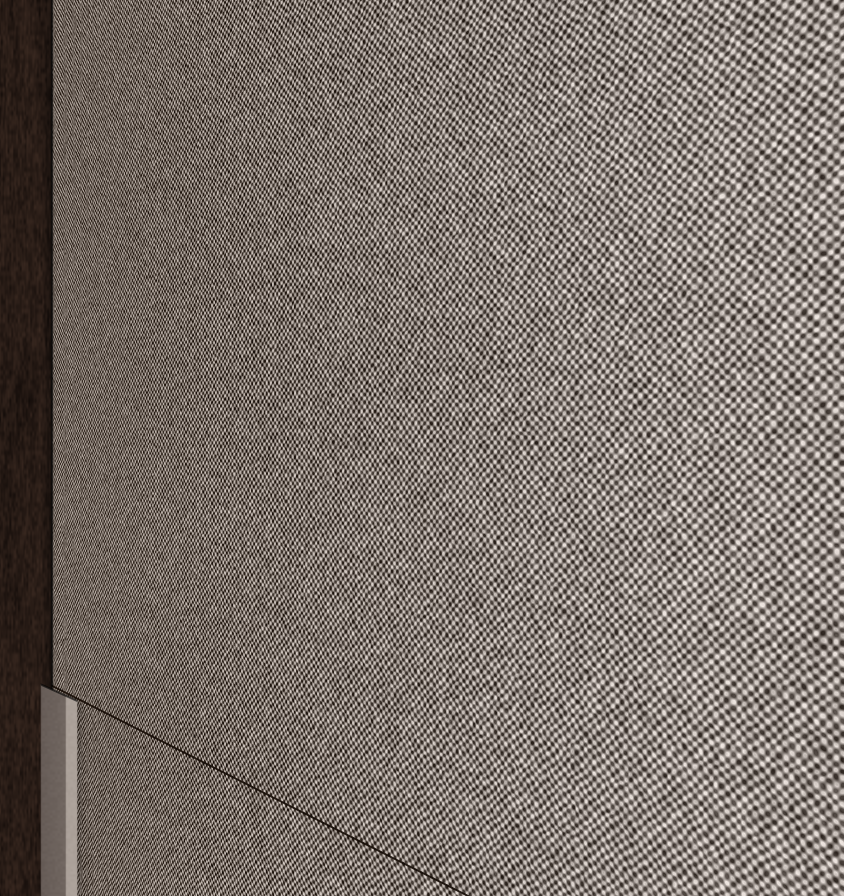
A Shadertoy shader for this texture:

```glsl
// Woven grey-brown fabric panel receding left, with a dark wood edge and a metal trim below.
#define VANISH vec2(-0.527, 0.53)   // vanishing point of the panel
#define THREAD vec2(0.0069, 0.0098) // weave repeat across and along the panel
#define SEAM_V -0.505               // seam height in panel space
#define PANEL_X 0.0580              // left border of the fabric
#define TRIM_X vec2(0.0456, 0.0862) // sides of the metal trim
#define TRIM_TOP 0.236
#define CONTRAST 0.34
#define IRREGULARITY 0.20

float hash(vec2 p) {
    vec3 q = fract(vec3(p.xyx) * 0.1031);
    q += dot(q, q.yzx + 33.33);
    return fract((q.x + q.y) * q.z);
}

float noise(vec2 p) {
    vec2 i = floor(p), f = fract(p);
    f = f * f * (3.0 - 2.0 * f);
    return mix(mix(hash(i), hash(i + vec2(1, 0)), f.x),
               mix(hash(i + vec2(0, 1)), hash(i + 1.0), f.x), f.y);
}

// Alternating raised threads and dark gaps, softened where the repeat gets tiny.
float weave(vec2 wall, float depth, float pixel) {
    vec2 cell = 2.0 * wall / THREAD;
    cell += 0.45 * (vec2(noise(cell * 0.6), noise(cell * 0.6 + 71.0)) - 0.5);
    vec2 wavePos = 3.14159 * cell;
    float checker = sin(wavePos.x) * sin(wavePos.y);
    float raised = clamp(checker * 1.5, -1.0, 1.0);
    vec2 repeatSize = THREAD * vec2(depth * depth, depth);
    float resolved = smoothstep(1.0, 4.0, repeatSize.x / pixel);
    float fibre = noise(cell * vec2(1.3, 1.1) + 19.0) - 0.5;
    return CONTRAST * raised * mix(0.42, 0.82, resolved)
         + IRREGULARITY * fibre * mix(0.75, 1.1, resolved);
}

vec3 fabric(vec2 p, float pixel) {
    float depth = p.x - VANISH.x;
    vec2 wall = vec2(-1.0 / depth, (p.y - VANISH.y) / depth);
    float light = mix(0.38, 0.535, smoothstep(0.03, 0.85, p.x));
    light += 0.02 * (noise(p * 5.0) - 0.5);
    float tone = light + weave(wall, depth, pixel);

    // Thin dark seam following the panel's perspective
    float seamDist = abs(wall.y - SEAM_V) * depth * 0.89;
    tone *= mix(0.2, 1.0, smoothstep(0.0004, 0.0006 + pixel, seamDist));
    vec3 tint = mix(vec3(0.042, 0.0, -0.032), vec3(0.025, -0.008, -0.03),
                    smoothstep(0.05, 0.7, p.x));
    return max(vec3(tone) + tint, vec3(0.075, 0.055, 0.045));
}

vec3 wood(vec2 p) {
    float broad = noise(p * vec2(110.0, 9.0));
    float grain = noise(p * vec2(520.0, 65.0));
    float pores = noise(p * vec2(430.0, 190.0) + 13.0);
    float tone = 0.25 * broad + 0.35 * grain + 0.4 * pores;
    vec3 color = mix(vec3(0.065, 0.04, 0.03), vec3(0.24, 0.17, 0.135), tone);
    return color * mix(1.0, 0.75, smoothstep(0.045, PANEL_X, p.x));
}

vec3 metal(vec2 p, float pixel) {
    float across = (p.x - TRIM_X.x) / (TRIM_X.y - TRIM_X.x);
    vec3 face = mix(vec3(0.40, 0.36, 0.34), vec3(0.46, 0.42, 0.395), across);
    float edge = smoothstep(0.0735 - pixel, 0.0735 + pixel, p.x);
    vec3 color = mix(face, vec3(0.67, 0.63, 0.60), edge);
    return color + 0.025 * (noise(p * 350.0) - 0.5);
}

void mainImage(out vec4 fragColor, in vec2 fragCoord) {
    vec2 p = fragCoord / iResolution.y;
    float pixel = 1.0 / iResolution.y;

    // Wood and fabric, split by a narrow shadow gap
    float panel = smoothstep(PANEL_X - pixel, PANEL_X + pixel, p.x);
    vec3 color = mix(wood(p), fabric(p, pixel), panel);
    float gap = smoothstep(0.0005, 0.001 + pixel, abs(p.x - PANEL_X));
    color *= mix(0.35, 1.0, gap);

    // Metal trim with a slanted top and a soft contact shadow
    float top = TRIM_TOP - 0.45 * (p.x - TRIM_X.x);
    float below = smoothstep(-pixel, pixel, top - p.y);
    float shadow = exp(-max(p.x - TRIM_X.y, 0.0) / 0.006);
    color *= 1.0 - 0.25 * shadow * below * step(TRIM_X.y, p.x);
    float sides = smoothstep(TRIM_X.x - pixel, TRIM_X.x + pixel, p.x)
                * (1.0 - smoothstep(TRIM_X.y - pixel, TRIM_X.y + pixel, p.x));
    color = mix(color, metal(p, pixel), sides * below);
    float lip = 1.0 - smoothstep(0.0005, 0.001 + pixel, abs(p.y - top));
    color *= 1.0 - 0.6 * lip * sides;

    fragColor = vec4(clamp(color, 0.0, 1.0), 1.0);
}
```
